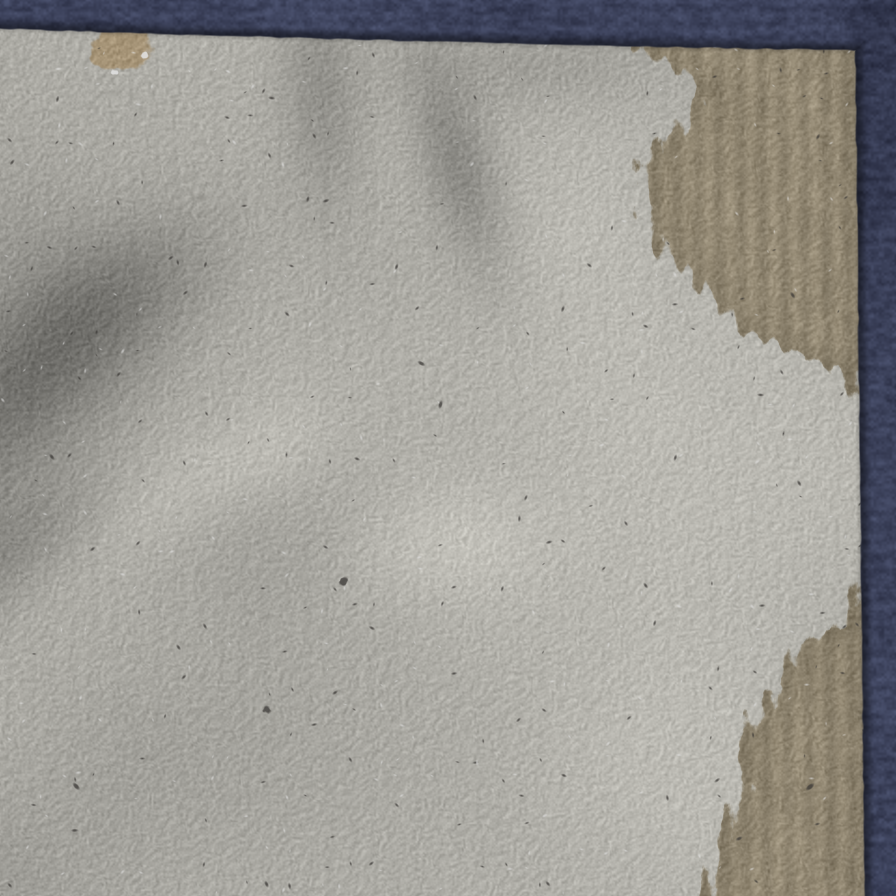
Give the GLSL for this texture, as a three.js fragment shader.

```glsl
// A sheet of grey cardboard on dark blue carpet, with damp stains that show its ribs.
// Soft gaussian blobs light the sheet; summed ramps trace the stain edge;
// value noise and hashed cells add fibres, flecks and carpet pile.

varying vec2 vUv;

const vec3 PAPER_TINT = vec3(1.008, 1.0, 0.962);
const vec3 STAIN_LIGHT = vec3(0.610, 0.565, 0.475);
const vec3 STAIN_DARK = vec3(0.475, 0.435, 0.355);
const vec3 SPILL_COLOR = vec3(0.640, 0.555, 0.420);
const vec3 CARPET_LIGHT = vec3(0.325, 0.355, 0.475);
const vec3 CARPET_DARK = vec3(0.150, 0.165, 0.245);
const vec3 FLECK_COLOR = vec3(0.230, 0.220, 0.210);
const float PAPER_LEVEL = 0.675;
const float RIB_PITCH = 0.0238;
const float GRAIN = 0.13;
const float SOFT = 0.0014;

float hash(vec2 p) {
  vec3 q = fract(vec3(p.xyx) * 0.1031);
  q += dot(q, q.yzx + 33.33);
  return fract((q.x + q.y) * q.z);
}

float noise(vec2 p) {
  vec2 i = floor(p), f = fract(p);
  f = f * f * (3.0 - 2.0 * f);
  return mix(mix(hash(i), hash(i + vec2(1, 0)), f.x),
             mix(hash(i + vec2(0, 1)), hash(i + 1.0), f.x), f.y);
}

float fbm(vec2 p) {
  float sum = 0.0, amp = 0.5;
  for (int i = 0; i < 4; i++) {
    sum += amp * noise(p);
    p = mat2(0.8, 0.6, -0.6, 0.8) * p * 2.1 + 7.3;
    amp *= 0.5;
  }
  return sum;
}

float ramp(float a, float b, float x) { return clamp((x - a) / (b - a), 0.0, 1.0); }

vec2 turn(vec2 p, float a) {
  float c = cos(a), s = sin(a);
  return vec2(c * p.x + s * p.y, c * p.y - s * p.x);
}

// Gaussian patch of light or shade, its long axis turned by a.
float blob(vec2 p, vec2 center, vec2 radius, float a) {
  vec2 d = turn(p - center, a) / radius;
  return exp(-dot(d, d));
}

float paperLight(vec2 p) {
  float l = PAPER_LEVEL;
  // Shadows
  l -= 0.19 * blob(p, vec2(0.01, 0.55), vec2(0.20, 0.085), 0.75);
  l -= 0.10 * blob(p, vec2(0.13, 0.67), vec2(0.13, 0.07), 0.6);
  l -= 0.12 * blob(p, vec2(0.0, 0.38), vec2(0.13, 0.055), 0.6);
  l -= 0.06 * blob(p, vec2(0.0, 0.72), vec2(0.12, 0.16), 0.0);
  l -= 0.11 * blob(p, vec2(0.36, 0.89), vec2(0.045, 0.12), 0.08);
  l -= 0.14 * blob(p, vec2(0.51, 0.82), vec2(0.04, 0.12), 0.3);
  l -= 0.06 * blob(p, vec2(0.60, 0.93), vec2(0.14, 0.05), 0.0);
  l -= 0.04 * blob(p, vec2(0.32, 0.38), vec2(0.12, 0.09), 0.3);
  l -= 0.04 * blob(p, vec2(0.25, 0.17), vec2(0.22, 0.16), 0.0);
  l -= 0.05 * blob(p, vec2(0.0, 0.0), vec2(0.15, 0.15), 0.0);
  // Pools of light
  l += 0.07 * blob(p, vec2(0.49, 0.39), vec2(0.12, 0.065), 0.0);
  l += 0.05 * blob(p, vec2(0.80, 0.50), vec2(0.24, 0.22), 0.0);
  l += 0.05 * blob(p, vec2(0.75, 0.14), vec2(0.14, 0.17), 0.0);
  l += 0.05 * blob(p, vec2(0.31, 0.50), vec2(0.07, 0.05), 0.6);
  l += 0.05 * blob(p, vec2(0.18, 0.44), vec2(0.12, 0.05), 0.6);
  l += 0.04 * blob(p, vec2(0.64, 0.74), vec2(0.09, 0.12), 0.0);
  return l + 0.03 * (fbm(p * 7.0) - 0.47);
}

// Left limit of the damp area at height y.
float stainEdge(float y) {
  float x = 0.786 + 0.04 * ramp(0.0, 0.12, y) + 0.045 * ramp(0.17, 0.235, y);
  x += 0.02 * ramp(0.235, 0.28, y) + 0.05 * ramp(0.28, 0.30, y) + 0.04 * ramp(0.30, 0.42, y);
  x -= 0.04 * ramp(0.52, 0.585, y) + 0.11 * ramp(0.585, 0.63, y);
  x -= 0.10 * ramp(0.63, 0.725, y) + 0.012 * ramp(0.725, 0.80, y);
  return x + 0.062 * ramp(0.81, 0.90, y) - 0.07 * ramp(0.905, 0.945, y);
}

// Scattered flecks: one short turned stroke in some cells of a grid.
float flecks(vec2 p, float cells, float share, float size, float seed) {
  vec2 id = floor(p * cells), key = id + seed;
  vec2 center = 0.25 + 0.5 * vec2(hash(key + 3.1), hash(key + 8.7));
  vec2 d = turn(fract(p * cells) - center, 6.28 * hash(key + 5.3)) / cells;
  float r = size * (0.5 + hash(key + 1.9));
  return step(hash(key), share) * (1.0 - smoothstep(r - SOFT, r + SOFT, length(d * vec2(0.65, 1.3))));
}

float spot(vec2 p, vec2 center, float r) {
  float d = length(p - center) + 0.003 * (noise(p * 320.0) - 0.5);
  return 1.0 - smoothstep(r - SOFT, r + SOFT, d);
}

vec3 carpet(vec2 p, float gap) {
  float pile = 0.6 * noise(p * vec2(120.0, 190.0)) + 0.4 * noise(p * 340.0);
  float rows = 0.5 + 0.5 * sin(p.y * 390.0 + 3.0 * noise(p * 30.0));
  float tone = 0.12 + 0.65 * pile + 0.13 * rows + 0.25 * (fbm(p * 9.0) - 0.5);
  tone -= 0.2 * smoothstep(0.5, 0.9, p.y) * smoothstep(0.93, 0.97, p.x);
  return mix(CARPET_DARK, CARPET_LIGHT, tone) * mix(0.55, 1.0, smoothstep(0.0, 0.014, gap));
}

void main() {
  vec2 p = vUv;
  float topGap = p.y - (0.968 - 0.034 * p.x + 0.009 * p.x * p.x);
  float sideGap = p.x - (0.965 - 0.011 * p.y);
  float gap = max(topGap, sideGap) + 0.0015 * (noise(p * 90.0) - 0.5);

  // Paper, with embossed fibres and faint ribs
  vec2 q = p * 270.0 + 2.0 * noise(p * 80.0);
  float grain = 0.6 * (noise(q) - noise(q + vec2(0.7, -0.6))) + 0.4 * (noise(p * 480.0) - 0.5);
  float ribs = cos(6.2832 * (p.x + 0.008 * p.y) / RIB_PITCH);
  float light = paperLight(p);
  vec3 color = PAPER_TINT * (light + 0.004 * ribs);

  // Damp stains, toothed along the ribs
  float rough = fbm(p * vec2(75.0, 50.0)) - 0.47;
  float depth = p.x - stainEdge(p.y) + 0.009 * ribs + 0.04 * rough;
  float wet = smoothstep(-0.004, 0.005, depth);
  float rim = exp(-abs(depth - 0.012) * 45.0);
  float dark = 0.36 + 0.25 * ribs + 0.3 * rim + 0.8 * rough + 0.25 * smoothstep(0.90, 0.96, p.x);
  color = mix(color, mix(STAIN_LIGHT, STAIN_DARK, clamp(dark, 0.0, 1.3)), 0.92 * wet);

  // Small spill with pale flakes
  vec2 s = (p - vec2(0.137, 0.948)) / vec2(0.036, 0.029);
  float spill = 1.0 - smoothstep(0.85, 1.05, length(s) + 1.1 * (fbm(p * 45.0) - 0.47));
  color = mix(color, SPILL_COLOR, 0.8 * spill);
  float flakes = max(spot(p, vec2(0.162, 0.938), 0.004), spot(p, vec2(0.128, 0.919), 0.003));

  // Fibres and flecks
  color += GRAIN * grain;
  float specks = max(flecks(p, 42.0, 0.13, 0.0011, 0.0), flecks(p + 0.37, 17.0, 0.09, 0.002, 40.0));
  specks = max(specks, max(spot(p, vec2(0.384, 0.351), 0.0042), spot(p, vec2(0.298, 0.208), 0.0036)));
  color = mix(color, FLECK_COLOR, 0.75 * specks);
  color = mix(color, vec3(0.88), max(0.9 * flakes, 0.6 * flecks(p + 0.19, 48.0, 0.12, 0.001, 90.0)));

  // Worn border, then the carpet beyond it
  color *= 1.0 - 0.12 * smoothstep(-0.006, 0.0, gap);
  color = mix(color, carpet(p, gap), smoothstep(-SOFT, SOFT, gap));
  gl_FragColor = vec4(color, 1.0);
}
```
